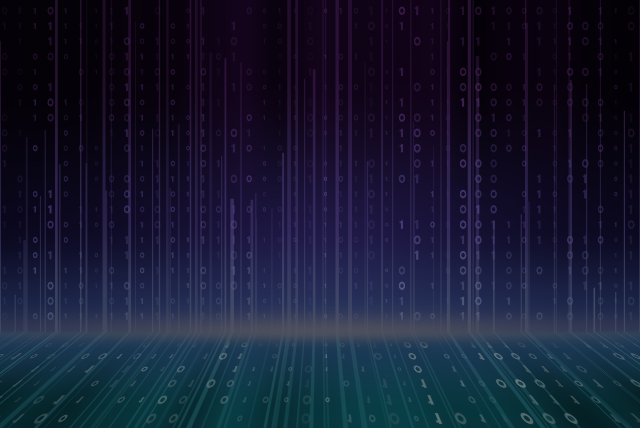
Reproduce this background procedurally as a WebGL 2 fragment shader.

```glsl
#version 300 es
precision highp float;
uniform vec2 u_resolution;
out vec4 fragColor;

// Layout, in units of the canvas height
const float HORIZON = 0.225;
const float SPREAD = 2.2;
const float GLYPH_PITCH = 0.0357;
const vec2 GLYPH_ORIGIN = vec2(0.013, 0.975);
const int STREAK_LAYERS = 3;
const float STREAK_PITCH = 0.040;
const float STREAK_PITCH_STEP = 0.012;
const float STREAK_DENSITY = 0.78;

// Strengths
const float STREAK_ALPHA = 0.85;
const float GLYPH_ALPHA = 0.85;
const float FLOOR_STREAK_ALPHA = 0.60;
const float FLOOR_GLYPH_ALPHA = 0.85;

// Colours
const vec3 NIGHT = vec3(0.010, 0.002, 0.020);
const vec3 PLUM = vec3(0.095, 0.020, 0.135);
const vec3 INDIGO_EDGE = vec3(0.040, 0.030, 0.120);
const vec3 INDIGO = vec3(0.125, 0.105, 0.290);
const vec3 BLUE_EDGE = vec3(0.095, 0.135, 0.270);
const vec3 BLUE = vec3(0.150, 0.195, 0.355);
const vec3 GLOW = vec3(0.330, 0.330, 0.370);
const vec3 FLOOR_FAR = vec3(0.110, 0.220, 0.340);
const vec3 FLOOR_NEAR = vec3(0.030, 0.215, 0.245);
const vec3 STREAK_TOP = vec3(0.290, 0.130, 0.360);
const vec3 STREAK_MIDDLE = vec3(0.280, 0.220, 0.450);
const vec3 STREAK_LOW = vec3(0.300, 0.330, 0.440);
const vec3 FLOOR_STREAK = vec3(0.230, 0.400, 0.460);
const vec3 FLOOR_GLYPH = vec3(0.480, 0.540, 0.540);

float hash(vec2 p) {
  return fract(sin(dot(p, vec2(127.1, 311.7))) * 43758.5453);
}

float smoothNoise(float x, float seed) {
  float cell = floor(x);
  float t = smoothstep(0.0, 1.0, x - cell);
  return mix(hash(vec2(cell, seed)), hash(vec2(cell + 1.0, seed)), t);
}

float bell(float x, float width) {
  return exp(-x * x / (width * width));
}

// Upright bars with scattered widths and heights
float streaks(float x, float rise, float pixel) {
  float clear = 1.0;
  float soft = 0.6 * pixel;
  for (int i = 0; i < STREAK_LAYERS; i++) {
    float layer = float(i);
    float pitch = STREAK_PITCH + STREAK_PITCH_STEP * layer;
    float id = floor(x / pitch);
    vec2 key = vec2(id, layer * 17.0 + 3.0);
    float center = (id + mix(0.15, 0.85, hash(key))) * pitch;
    float halfWidth = mix(0.0011, 0.0042, pow(hash(key + 5.3), 2.0));
    float top = mix(0.25, 1.25, hash(key + 9.1)) - 0.25 * smoothstep(0.4, 0.75, abs(center));
    float side = 1.0 - smoothstep(-soft, soft, abs(x - center) - halfWidth);
    float cap = 1.0 - smoothstep(-soft, soft, rise - top);
    float present = step(hash(key + 2.7), STREAK_DENSITY);
    clear *= 1.0 - side * cap * present * mix(0.3, 0.9, hash(key + 7.9));
  }
  return 1.0 - clear;
}

// Grid of small rings and flagged ticks, sized by column
float glyphs(vec2 p, float pixel) {
  vec2 grid = p / GLYPH_PITCH;
  vec2 id = floor(grid + 0.5);
  vec2 q = grid - id;
  float blur = 0.6 * pixel / GLYPH_PITCH;
  float size = mix(0.09, 0.22, hash(vec2(id.x, 41.0)));
  float thick = 0.28 * size + 0.008;
  float ring = abs(length(q * vec2(1.3, 1.0)) - size) - thick;
  vec2 stem = abs(q) - vec2(thick, size + thick);
  vec2 flag = abs(q - vec2(-1.3 * thick, size * 0.75)) - vec2(thick, thick * 0.8);
  float tick = min(max(stem.x, stem.y), max(flag.x, flag.y));
  float shape = hash(id + 13.0) < 0.5 ? ring : tick;
  float shown = step(0.25, hash(id + 29.0)) * mix(0.25, 1.0, hash(vec2(id.x, 53.0)));
  return (1.0 - smoothstep(-blur, blur, shape)) * shown * mix(0.5, 1.0, hash(id + 71.0));
}

vec3 wall(vec2 p, float pixel) {
  float rise = p.y - HORIZON;
  float center = bell(p.x - 0.02, 0.42);
  float beams = smoothNoise(p.x * 11.0, 8.0);
  vec3 high = mix(NIGHT, PLUM, center * mix(0.2, 0.85, beams) + 0.2 * beams * beams);
  vec3 middle = mix(INDIGO_EDGE, INDIGO, center);
  vec3 low = mix(BLUE_EDGE, BLUE, bell(p.x, 0.6));
  vec3 color = mix(low, middle, smoothstep(0.02, 0.25, rise));
  color = mix(color, high, smoothstep(0.15, 0.60, rise));

  vec3 light = mix(STREAK_LOW, STREAK_MIDDLE, smoothstep(0.05, 0.3, rise));
  light = mix(light, STREAK_TOP, smoothstep(0.3, 0.65, rise));
  float fade = mix(1.0, 0.7, smoothstep(0.15, 0.75, rise));
  color = mix(color, light, streaks(p.x, rise, pixel) * STREAK_ALPHA * fade);
  float marks = glyphs(p - GLYPH_ORIGIN, pixel) * smoothstep(0.01, 0.04, rise);
  return mix(color, light * 1.2, marks * GLYPH_ALPHA * fade);
}

vec3 ground(vec2 p, float pixel) {
  float depth = HORIZON - p.y;
  float scale = 1.0 + SPREAD * depth;
  vec2 plane = vec2(p.x / scale, 1.6 * depth / scale);
  float near = smoothstep(0.0, 0.19, depth);
  vec3 color = mix(FLOOR_FAR, FLOOR_NEAR, near);
  float shade = mix(0.6, 1.08, bell(p.x, 0.6)) * mix(0.75, 1.1, smoothNoise(plane.x * 14.0, 23.0));
  color *= mix(1.0, shade, near);

  vec3 light = mix(FLOOR_STREAK, FLOOR_STREAK * vec3(0.6, 0.95, 0.9), near);
  color = mix(color, light, streaks(plane.x, 0.0, pixel) * FLOOR_STREAK_ALPHA);
  float marks = glyphs(plane - vec2(GLYPH_ORIGIN.x, 0.01), pixel);
  return mix(color, FLOOR_GLYPH, marks * smoothstep(0.01, 0.05, depth) * FLOOR_GLYPH_ALPHA);
}

void main() {
  float pixel = 1.0 / u_resolution.y;
  vec2 p = (gl_FragCoord.xy - vec2(0.5 * u_resolution.x, 0.0)) * pixel;
  float offset = p.y - HORIZON;
  vec3 color = mix(ground(p, pixel), wall(p, pixel), smoothstep(-0.006, 0.006, offset));

  // Soft band of light along the horizon
  float band = bell(offset, offset > 0.0 ? 0.040 : 0.024);
  color = mix(color, GLOW, band * mix(0.3, 0.85, bell(p.x, 0.5)));
  fragColor = vec4(color, 1.0);
}
```
